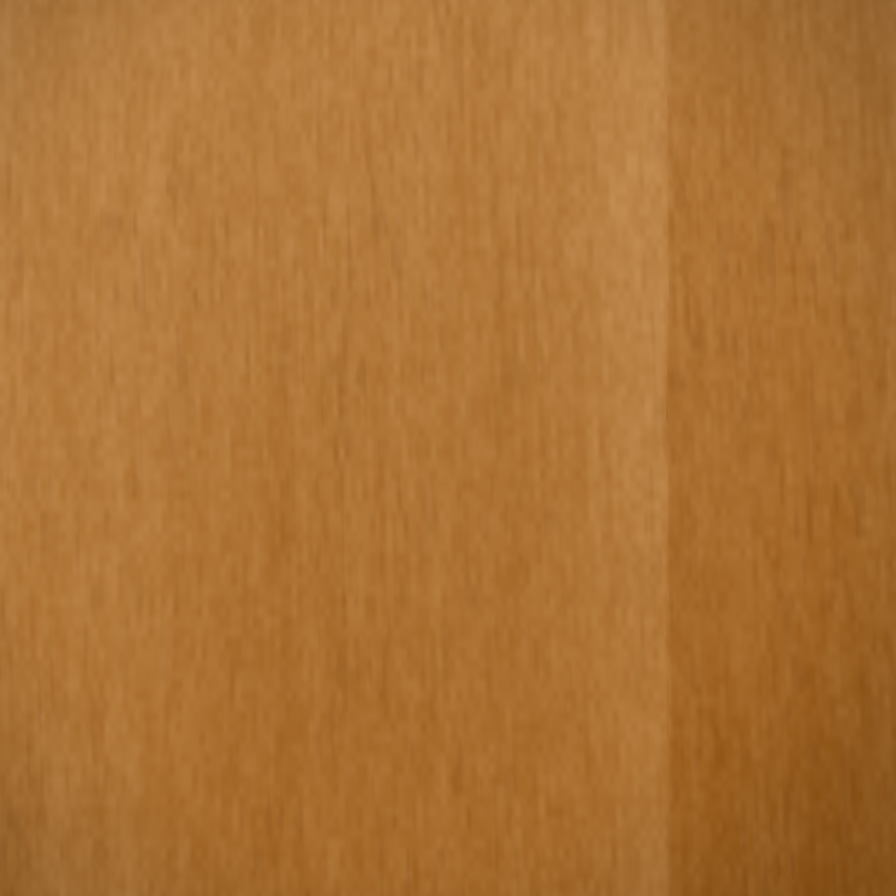
Give the GLSL for this texture, as a three.js fragment shader.

```glsl
// Warm varnished wood veneer: two boards with fine vertical grain meet at a seam.
// Broad tone comes from gradients, grain and pores from value noise stretched
// along the vertical, and a soft vignette darkens the corners.

varying vec2 vUv;

const vec3 DEEP_WOOD = vec3(0.612, 0.368, 0.112);
const vec3 PALE_WOOD = vec3(0.728, 0.508, 0.272);

const float TONE_BOTTOM = 0.34;      // 0 is deep wood, 1 is pale wood
const float TONE_TOP = 0.86;
const float LEFT_LIFT = 0.25;
const float STRIP_LIFT = 0.24;
const float RIGHT_DROP_BOTTOM = 0.30;
const float RIGHT_DROP_TOP = 0.10;

const float SEAM_X = 0.745;
const float SEAM_SOFTNESS = 0.006;
const float STRIP_START = 0.62;

const vec2 BAND_SCALE = vec2(16.0, 1.3);
const vec2 STREAK_SCALE = vec2(62.0, 4.0);
const vec2 FIBRE_SCALE = vec2(150.0, 22.0);
const vec2 MOTTLE_SCALE = vec2(150.0, 85.0);
const vec2 PORE_SCALE = vec2(135.0, 24.0);

const float BAND_AMOUNT = 0.17;
const float STREAK_AMOUNT = 0.15;
const float FIBRE_AMOUNT = 0.25;
const float MOTTLE_AMOUNT = 0.27;
const vec3 PORE_ABSORPTION = vec3(0.026, 0.034, 0.045);

const vec2 LIGHT_CENTRE = vec2(0.45, 0.52);
const float VIGNETTE_AMOUNT = 0.18;

float hash(vec2 p) {
  vec3 q = fract(vec3(p.xyx) * 0.1031);
  q += dot(q, q.yzx + 33.33);
  return fract((q.x + q.y) * q.z);
}

float valueNoise(vec2 p) {
  vec2 cell = floor(p);
  vec2 f = fract(p);
  f = f * f * (3.0 - 2.0 * f);
  float low = mix(hash(cell), hash(cell + vec2(1.0, 0.0)), f.x);
  float high = mix(hash(cell + vec2(0.0, 1.0)), hash(cell + vec2(1.0, 1.0)), f.x);
  return mix(low, high, f.y);
}

// Noise centred on zero
float variation(vec2 p) {
  return valueNoise(p) - 0.5;
}

// Broad light and dark areas of the two boards
float boardTone(vec2 uv, float rightBoard) {
  float tone = mix(TONE_BOTTOM, TONE_TOP, smoothstep(-0.1, 1.0, uv.y));
  tone += LEFT_LIFT * (1.0 - smoothstep(0.08, 0.32, uv.x)) * (1.0 - 0.6 * uv.y);
  float strip = smoothstep(STRIP_START, SEAM_X - 0.03, uv.x) * (1.0 - rightBoard);
  tone += STRIP_LIFT * strip * (1.0 - 0.4 * uv.y);
  return tone - mix(RIGHT_DROP_BOTTOM, RIGHT_DROP_TOP, uv.y) * rightBoard;
}

void main() {
  vec2 uv = vUv;
  float seam = SEAM_X + 0.004 * variation(vec2(2.0, uv.y * 9.0));
  float rightBoard = smoothstep(-SEAM_SOFTNESS, SEAM_SOFTNESS, uv.x - seam);

  // Grain leans and wavers slightly; each board has its own pattern
  vec2 p = uv;
  p.x += 0.025 * uv.y * smoothstep(0.2, 0.5, uv.x);
  p.x += 0.012 * variation(uv * vec2(5.0, 2.5));
  p += vec2(3.7, 5.3) * step(seam, uv.x);

  // Grain from wide bands down to fine fibres and speckle
  float tone = boardTone(uv, rightBoard);
  tone += BAND_AMOUNT * variation(p * BAND_SCALE);
  tone += STREAK_AMOUNT * variation(p * STREAK_SCALE + 17.0);
  tone += FIBRE_AMOUNT * variation(p * FIBRE_SCALE + 41.0);
  tone += MOTTLE_AMOUNT * variation(p * MOTTLE_SCALE + 73.0);
  vec3 color = mix(DEEP_WOOD, PALE_WOOD, tone);

  // Short warm pores, gathered in patches
  float pore = smoothstep(0.6, 0.95, valueNoise(p * PORE_SCALE + 97.0));
  float patches = smoothstep(0.25, 0.8, valueNoise(p * vec2(13.0, 3.0) + 131.0));
  color *= 1.0 - PORE_ABSORPTION * pore * (0.5 + 1.3 * patches);

  // Corner shading
  float edge = smoothstep(0.42, 0.8, distance(uv, LIGHT_CENTRE));
  color *= 1.0 - VIGNETTE_AMOUNT * edge;

  gl_FragColor = vec4(color, 1.0);
}
```
